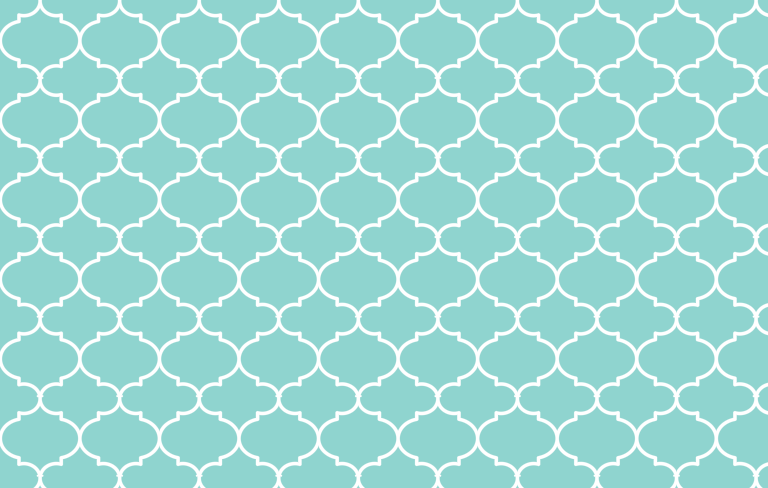
Reproduce this pattern procedurally as a WebGL 2 fragment shader.

```glsl
#version 300 es
precision highp float;
// White quatrefoil lattice of wide and narrow stepped lobes on aqua.
uniform vec2 u_resolution;
out vec4 fragColor;

const float REPEATS_ACROSS = 9.654;
const float STEP_X = 0.2655;

// Approximate distance to the outline of an ellipse.
float ellipseOutline(vec2 p, vec2 radii) {
    p += 1e-5;
    float k = length(p / radii);
    return abs(k * (k - 1.0) / length(p / (radii * radii)));
}

float segmentDistance(vec2 p, vec2 a, vec2 b) {
    vec2 ab = b - a;
    return length(p - a - ab * clamp(dot(p - a, ab) / dot(ab, ab), 0.0, 1.0));
}

// Distance to the trellis centre line in one mirrored quarter cell.
float trellis(vec2 q) {
    float wideLobe = ellipseOutline(q - vec2(0.207, 0.0), vec2(0.293, 0.247));
    float narrowLobe = ellipseOutline(q - vec2(0.205, 0.5), vec2(0.205, 0.185));
    float lobe = q.x < STEP_X ? narrowLobe : wideLobe;
    float riser = segmentDistance(q, vec2(STEP_X, 0.243), vec2(STEP_X, 0.323));
    return min(lobe, riser);
}

void main() {
    float pixel = REPEATS_ACROSS / u_resolution.x;
    vec2 cell = fract(gl_FragCoord.xy * pixel - vec2(0.504, 0.622) + 0.5) - 0.5;
    vec2 quarter = abs(cell);

    float line = trellis(quarter) - 0.0225;

    // Small notch just above the point where narrow lobes meet.
    float notch = segmentDistance(vec2(quarter.x, cell.y),
                                  vec2(0.0, -0.467), vec2(0.028, -0.467)) - 0.014;
    line = min(line, notch);

    vec3 aqua = vec3(0.56, 0.83, 0.81);
    vec3 white = vec3(1.0);
    float coverage = 1.0 - smoothstep(-0.75 * pixel, 0.75 * pixel, line);
    fragColor = vec4(mix(aqua, white, coverage), 1.0);
}
```
